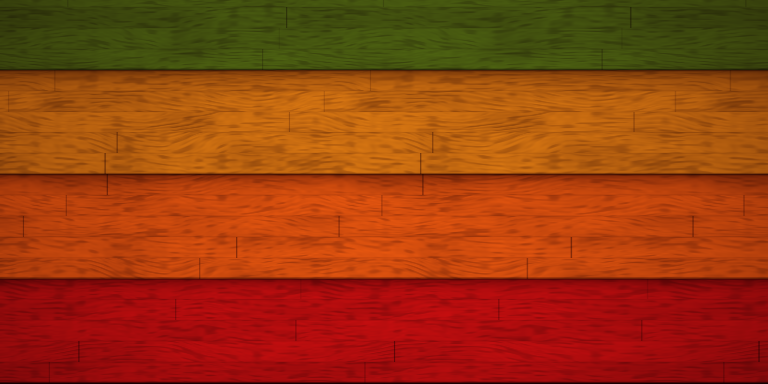
Give the GLSL for this texture, as a WebGL 2 fragment shader.

```glsl
#version 300 es
precision highp float;
// Four stacked bands of stained wood planks: red, orange, amber and green.

uniform vec2 u_resolution;
out vec4 fragColor;

// Lengths are in canvas heights.
#define BAND_HEIGHT 0.2717
#define BAND_START 0.003
#define ROWS_PER_BAND 5.0
#define TILE_WIDTH 0.822
#define STRETCH_START 1.177
#define STRETCH 0.159
#define JOINT_WIDTH 0.0005
#define SHADOW_DEPTH 0.020
#define GRAIN 0.17
#define VIGNETTE 0.34

const vec3 BAND_COLORS[4] = vec3[4](
    vec3(0.72, 0.050, 0.055),  // red
    vec3(0.79, 0.285, 0.052),  // orange
    vec3(0.73, 0.385, 0.060),  // amber
    vec3(0.28, 0.350, 0.063)); // green

float hash(vec2 p) {
    return fract(sin(dot(p, vec2(127.1, 311.7))) * 43758.5453);
}

// Value noise that wraps along x after a whole number of cells.
float wrappedNoise(vec2 p, float cells) {
    vec2 cell = floor(p);
    vec2 f = fract(p);
    f = f * f * (3.0 - 2.0 * f);
    float left = mod(cell.x, cells);
    float right = mod(cell.x + 1.0, cells);
    float low = mix(hash(vec2(left, cell.y)), hash(vec2(right, cell.y)), f.x);
    float high = mix(hash(vec2(left, cell.y + 1.0)), hash(vec2(right, cell.y + 1.0)), f.x);
    return mix(low, high, f.y);
}

// Noise with the given cells per tile along x and per canvas height along y.
float tileNoise(vec2 p, float cellsX, float cellsY) {
    return wrappedNoise(p * vec2(cellsX, cellsY), cellsX);
}

// Brightness of the wood: slanted pores, curved rings and broad stains.
float woodGrain(vec2 p, float row) {
    p.y += 3.0 * hash(vec2(row, 4.0));
    float bend = tileNoise(p, 4.0, 9.0) + 0.25 * tileNoise(p, 11.0, 22.0);
    float sway = sin(6.2832 * (p.x + hash(vec2(row, 7.0))));
    vec2 flow = vec2(p.x, p.y + 0.045 * bend + 0.012 * sway);
    float pores = smoothstep(0.45, 0.95, tileNoise(flow, 27.0, 190.0));
    float fibres = tileNoise(flow, 50.0, 250.0) - 0.5;
    float rings = 0.5 + 0.5 * sin(flow.y * 620.0);
    rings *= smoothstep(0.35, 0.85, tileNoise(p, 5.0, 20.0));
    float stain = smoothstep(0.4, 1.0, tileNoise(p, 5.0, 16.0));
    return 1.03 - GRAIN * (pores + 0.4 * rings + 0.5 * fibres) - 0.10 * stain;
}

void main() {
    vec2 p = gl_FragCoord.xy / u_resolution.y;
    float pixel = 1.0 / u_resolution.y;
    float aspect = u_resolution.x / u_resolution.y;

    // Bands, and plank rows inside them
    float y = p.y - BAND_START;
    float band = clamp(floor(y / BAND_HEIGHT), 0.0, 3.0);
    float bandY = y - band * BAND_HEIGHT;
    float rowHeight = BAND_HEIGHT / ROWS_PER_BAND;
    float row = floor(y / rowHeight);
    float rowEdge = abs(fract(y / rowHeight + 0.5) - 0.5) * rowHeight;

    // The wood repeats across, drawn out a little on the right
    float x = p.x - STRETCH * max(p.x - STRETCH_START, 0.0);
    vec2 wood = vec2(x / TILE_WIDTH, y);

    float shade = woodGrain(wood, row);
    shade *= 0.96 + 0.08 * hash(vec2(row, 9.0));

    // Faint seams between rows and one end joint per row and tile
    shade *= 1.0 - 0.08 * (1.0 - smoothstep(0.0, 0.001 + pixel, rowEdge));
    float jointX = hash(vec2(row, 2.0));
    float joint = abs(fract(wood.x - jointX + 0.5) - 0.5) * TILE_WIDTH;
    float jointDepth = mix(0.08, 0.45, hash(vec2(row, 6.0)));
    shade *= 1.0 - jointDepth * (1.0 - smoothstep(0.0, JOINT_WIDTH + pixel, joint));

    // Shadow cast by the band above, and the dark gap between bands
    float belowTop = max(BAND_HEIGHT - bandY, 0.0);
    shade *= 1.0 - 0.46 * exp(-belowTop / SHADOW_DEPTH);
    float gap = min(belowTop, abs(bandY));
    shade *= mix(0.6, 1.0, smoothstep(0.0, 0.003 + pixel, gap));

    // Light falls off toward the canvas edges
    vec2 q = 2.0 * p / vec2(aspect, 1.0) - 1.0;
    shade *= 1.10 - VIGNETTE * dot(q * q, vec2(0.65, 0.45));

    // Darker wood turns warmer
    vec3 color = BAND_COLORS[int(band)] * pow(vec3(max(shade, 0.0)), vec3(0.9, 1.15, 1.0));
    color *= mix(0.15, 1.0, smoothstep(-pixel, pixel, y));
    fragColor = vec4(color, 1.0);
}
```
